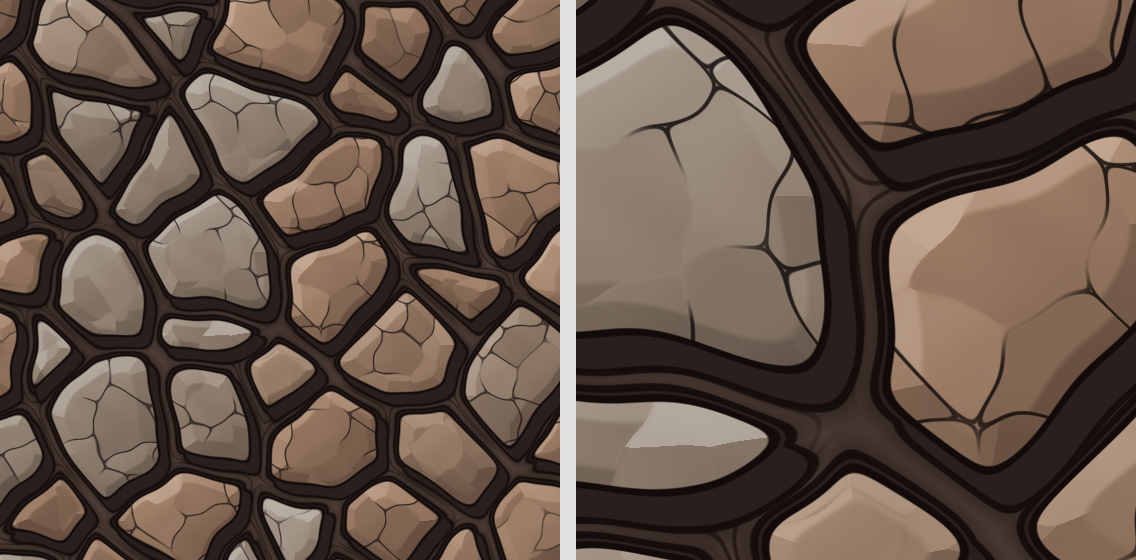
Left, the full canvas; right, a detail of the centre.
Write a Shadertoy shader that draws this texture.

```glsl
const vec2 STONE_GRID = vec2(4.8, 6.8);   // stones per canvas side
const vec2 FACET_GRID = vec2(12.0, 13.0); // facets per canvas side
const float SIZE_SPREAD = 0.013;          // contrast of large and small stones
const float STONE_ROUND = 0.006;
const float FACET_ROUND = 0.002;
const float INSET = 0.0185;               // half the gap between stones
const float RIM = 0.006;                  // side wall seen all around
const vec2 DEPTH = vec2(0.013, -0.016);   // direction of the side wall
const vec2 LIGHT = vec2(-0.5, 0.87);
const float OUTLINE = 0.0021;
const float CRACK = 0.0011;

const vec3 INK = vec3(0.07, 0.045, 0.04);
const vec3 WALL = vec3(0.16, 0.12, 0.11);
const vec3 MORTAR = vec3(0.285, 0.222, 0.194);
const vec3 STONE_DARK = vec3(0.40, 0.325, 0.275);
const vec3 STONE_MID = vec3(0.58, 0.49, 0.42);
const vec3 STONE_LIGHT = vec3(0.74, 0.67, 0.61);
const vec3 BROWN_TINT = vec3(1.03, 0.97, 0.92);
const vec3 GREY_TINT = vec3(0.97, 1.02, 1.05);

struct Cell {
    float edge;   // rounded distance to the border
    vec2 site;
    vec2 normal;  // outward direction of the nearest border
    vec3 rnd;
};

vec3 hash3(vec2 p) {
    vec3 q = fract(vec3(p.xyx) * vec3(0.1031, 0.1030, 0.0973));
    q += dot(q, q.yxz + 33.33);
    return fract((q.xxy + q.yzz) * q.zyx);
}

vec2 sitePosition(vec2 id, vec3 rnd, vec2 grid) {
    float stagger = 0.5 * mod(id.y, 2.0);
    return (id + vec2(stagger, 0.0) + 0.14 + 0.72 * rnd.xy) / grid;
}

// Weighted cellular noise with straight borders and rounded corners
Cell cellular(vec2 p, vec2 grid, float spread, float roundness) {
    Cell c;
    vec2 home = floor(p * grid), bestId = home;
    float best = 1e3;
    for (int k = 0; k < 25; k++) {
        vec2 id = home + vec2(k % 5 - 2, k / 5 - 2);
        vec3 rnd = hash3(id + 57.0);
        vec2 site = sitePosition(id, rnd, grid);
        float power = dot(p - site, p - site) - spread * rnd.z;
        if (power < best) {
            best = power;
            bestId = id;
            c.site = site;
            c.rnd = rnd;
        }
    }
    float sum = 0.0, nearest = 1e3;
    for (int k = 0; k < 25; k++) {
        vec2 id = bestId + vec2(k % 5 - 2, k / 5 - 2);
        if (id == bestId) continue;
        vec3 rnd = hash3(id + 57.0);
        vec2 site = sitePosition(id, rnd, grid);
        float power = dot(p - site, p - site) - spread * rnd.z;
        float d = (power - best) / (2.0 * distance(site, c.site));
        sum += exp(-d / roundness);
        if (d < nearest) {
            nearest = d;
            c.normal = normalize(site - c.site);
        }
    }
    c.edge = -roundness * log(max(sum, 1e-30));
    return c;
}

// Layered sines bend the straight borders
vec2 wobble(vec2 p) {
    return 0.007 * sin(p.yx * vec2(23.0, 19.0) + vec2(1.0, 4.0))
         + 0.003 * sin(p.yx * 57.0 + p * 31.0);
}

float fill(float d, float soft) { return smoothstep(-soft, soft, d); }

float stroke(float d, float width, float soft) {
    return 1.0 - smoothstep(width - soft, width + soft, abs(d));
}

vec3 stoneFace(vec2 p, Cell stone, float inside, float px) {
    vec2 q = p - stone.site;
    Cell facet = cellular(p + wobble(p * 1.7) + 3.0 * stone.rnd.xy, FACET_GRID, 0.003, FACET_ROUND);

    // Planes: overall slope, flat facets and a broken bevel
    float bevelWidth = 0.008 + 0.022 * facet.rnd.x;
    float bevel = 1.0 - fill(inside - bevelWidth, 0.0025);
    float grey = smoothstep(0.5, 0.7, fract(stone.rnd.x * 17.0));
    float tone = 0.37 + 0.22 * (fract(stone.rnd.y * 13.0) - 0.5) + 0.12 * grey;
    tone += 1.7 * dot(q, LIGHT);
    tone += 0.34 * (facet.rnd.y - 0.5) * fill(facet.edge, 0.004);
    tone += bevel * (0.30 * dot(stone.normal, LIGHT) + 0.03);
    tone += 0.025 * sin(p.x * 61.0 + 2.0 * sin(p.y * 47.0));
    tone = clamp(tone, 0.0, 1.0);

    vec3 col = mix(STONE_DARK, STONE_MID, min(2.0 * tone, 1.0));
    col = mix(col, STONE_LIGHT, max(2.0 * tone - 1.0, 0.0));
    col *= mix(BROWN_TINT, GREY_TINT, grey);

    // Cracks along some facet borders of the larger stones
    float mask = fill(sin(p.x * 27.0 + 5.0 * stone.rnd.x) + sin(p.y * 33.0) + 0.25, 0.35);
    mask *= smoothstep(0.25, 0.45, stone.rnd.z);
    return mix(col, INK, 0.85 * mask * stroke(facet.edge, CRACK, px));
}

void mainImage(out vec4 fragColor, in vec2 fragCoord) {
    vec2 p = fragCoord / iResolution.y;
    float px = 1.0 / iResolution.y;
    vec2 back = p - DEPTH;
    Cell stone = cellular(p + wobble(p), STONE_GRID, SIZE_SPREAD, STONE_ROUND);
    Cell shifted = cellular(back + wobble(back), STONE_GRID, SIZE_SPREAD, STONE_ROUND);
    float face = stone.edge - INSET;
    float base = max(stone.edge, shifted.edge) - INSET + RIM;

    // Mortar with contact shade and thin seams
    vec3 col = MORTAR * (1.0 + 0.07 * sin(p.x * 29.0 + 3.0 * sin(p.y * 17.0)));
    col *= 1.0 - 0.22 * smoothstep(-0.014, 0.0, base);
    float seamMask = fill(sin(p.x * 19.0) + sin(p.y * 23.0 + 2.0) + 0.5, 0.5);
    col = mix(col, INK, 0.6 * seamMask * stroke(stone.edge - 0.002, CRACK, px));

    // Side wall, then the lit face
    col = mix(col, WALL, fill(base, px));
    col = mix(col, INK, 0.9 * stroke(base, OUTLINE, px));
    col = mix(col, stoneFace(p, stone, face, px), fill(face, px));
    col = mix(col, INK, stroke(face, OUTLINE, px));
    fragColor = vec4(col, 1.0);
}
```
